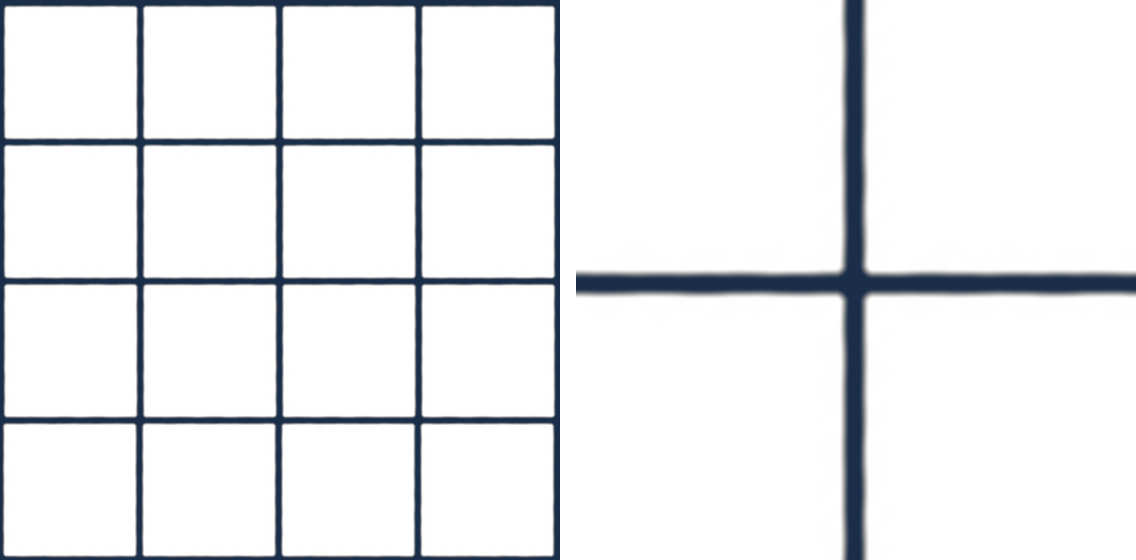
Left: the whole. Right: its middle third, enlarged.
Reproduce this pattern procedurally as a WebGL 2 fragment shader.

```glsl
#version 300 es
precision highp float;
// Four by four white square tiles with soft rounded corners, parted by navy grout lines.

uniform vec2 u_resolution;
out vec4 fragColor;

// Layout, in canvas widths
const float TILES = 4.0;
const float PITCH = 0.2485;
const vec2 FIRST_CENTRE = vec2(0.1263, 0.1250);
const float HALF_TILE = 0.1184;
const float CORNER_RADIUS = 0.0055;
const float EDGE_SOFTNESS = 0.0032;

// Small irregularities
const float BOTTOM_ROW_SHIFT = -0.0015;
const float EDGE_WOBBLE = 0.0003;
const float MOTTLE = 0.006;

// Colours
const vec3 NAVY = vec3(0.10, 0.18, 0.29);
const vec3 WHITE = vec3(1.0);
const vec3 EDGE_TINT = vec3(0.01, -0.02, -0.06);

float roundedBox(vec2 p, float halfSize, float radius) {
    vec2 q = abs(p) - halfSize + radius;
    return length(max(q, 0.0)) + min(max(q.x, q.y), 0.0) - radius;
}

// Layered sines, roughly in -1..1
float ripple(vec2 p) {
    return 0.5 * sin(p.x * 91.0 + 2.0 * sin(p.y * 67.0))
         + 0.5 * sin(p.y * 173.0 + 2.0 * sin(p.x * 119.0));
}

vec2 nearestTile(vec2 p) {
    return clamp(floor((p - FIRST_CENTRE) / PITCH + 0.5), 0.0, TILES - 1.0);
}

void main() {
    vec2 uv = gl_FragCoord.xy / u_resolution;

    // The bottom row sits slightly to the left
    float row = nearestTile(uv).y;
    vec2 p = uv;
    p.x -= BOTTOM_ROW_SHIFT * (1.0 - step(0.5, row));

    // Distance to the nearest tile, with a faint unevenness
    vec2 tile = nearestTile(p);
    vec2 local = p - FIRST_CENTRE - tile * PITCH;
    float d = roundedBox(local, HALF_TILE, CORNER_RADIUS) + EDGE_WOBBLE * ripple(uv);

    // Soft edge from grout to tile, with a neutral grey transition
    float softness = max(EDGE_SOFTNESS, 0.75 / min(u_resolution.x, u_resolution.y));
    float cover = 1.0 - smoothstep(-softness, softness, d);
    vec3 colour = mix(NAVY, WHITE, cover) + EDGE_TINT * 4.0 * cover * (1.0 - cover);

    // Barely visible mottling near the tile rims
    float rim = smoothstep(-0.03, 0.0, d) * cover;
    colour -= MOTTLE * rim * (0.5 + 0.5 * ripple(uv * 1.7 + tile));

    fragColor = vec4(clamp(colour, 0.0, 1.0), 1.0);
}
```
